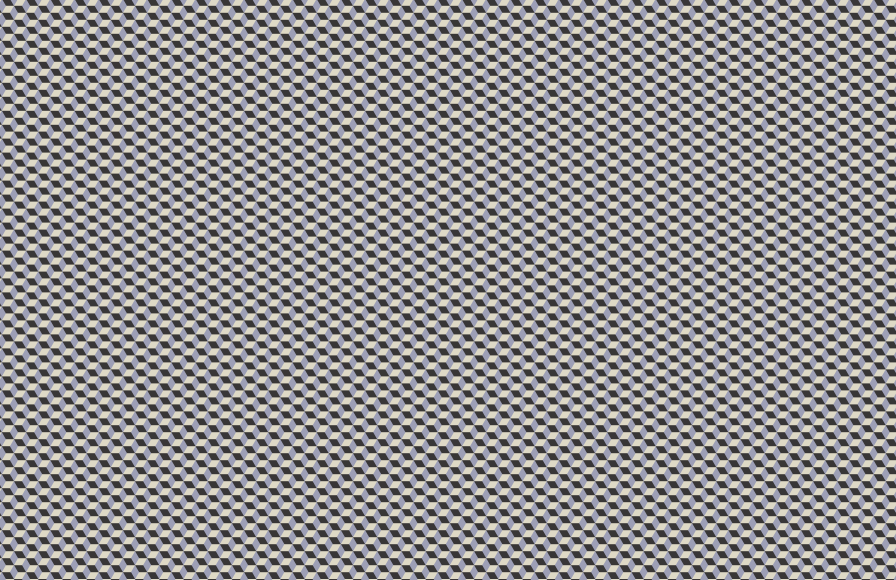
Give the GLSL for this pattern, as a Shadertoy shader.

```glsl
// Tumbling blocks: flat-topped hexagons, each split into three rhombic cube faces.

const float COLUMNS = 37.0;               // horizontal repeats across the canvas
const vec2  ORIGIN = vec2(1.23, 0.14);    // a hexagon centre, in edges from the top left
const vec3  CREAM    = vec3(0.87, 0.85, 0.775);
const vec3  CHARCOAL = vec3(0.22, 0.21, 0.21);
const vec3  LAVENDER = vec3(0.615, 0.625, 0.715);
const int   SAMPLES = 5;                  // antialiasing grid per side

const float SQRT3 = 1.73205;
const vec2  PERIOD = vec2(3.0, SQRT3);    // repeat size in hexagon edges

// Offset from the nearest hexagon centre, on two interleaved grids.
vec2 hexLocal(vec2 p) {
    vec2 halfPeriod = 0.5 * PERIOD;
    vec2 a = mod(p + halfPeriod, PERIOD) - halfPeriod;
    vec2 b = mod(p, PERIOD) - halfPeriod;
    return dot(a, a) < dot(b, b) ? a : b;
}

// The face whose axis (0, 120 or 240 degrees) lies closest to the point.
vec3 faceColor(vec2 p) {
    vec2 q = hexLocal(p);
    float right = q.x;
    float upper = dot(q, vec2(-0.5, 0.5 * SQRT3));
    float lower = dot(q, vec2(-0.5, -0.5 * SQRT3));
    if (right > max(upper, lower)) return LAVENDER;
    return upper > lower ? CREAM : CHARCOAL;
}

void mainImage(out vec4 fragColor, in vec2 fragCoord) {
    float edgesPerPixel = COLUMNS * PERIOD.x / iResolution.x;
    vec2 fromTopLeft = fragCoord - vec2(0.0, iResolution.y);

    // Average a grid of points over the pixel to smooth the edges.
    vec3 sum = vec3(0.0);
    for (int j = 0; j < SAMPLES; j++) {
        for (int i = 0; i < SAMPLES; i++) {
            vec2 jitter = (vec2(i, j) + 0.5) / float(SAMPLES) - 0.5;
            sum += faceColor((fromTopLeft + jitter) * edgesPerPixel - ORIGIN);
        }
    }
    fragColor = vec4(sum / float(SAMPLES * SAMPLES), 1.0);
}
```
